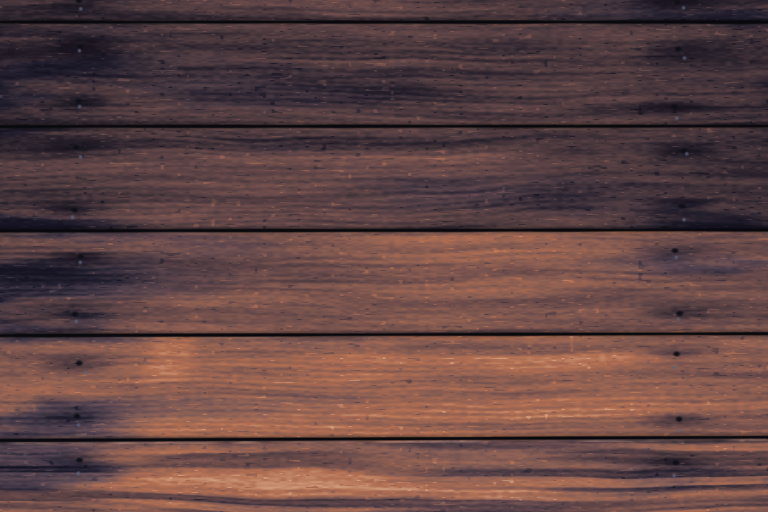
This texture is drawn by a Shadertoy shader. Its source:

```glsl
// Weathered hardwood planks: dark boards above, sunlit orange below, with seams and nails.

float hash(vec2 p) {
    vec3 q = fract(vec3(p.xyx) * 0.1031);
    q += dot(q, q.yzx + 33.33);
    return fract((q.x + q.y) * q.z);
}

float noise(vec2 p) {
    vec2 i = floor(p), f = fract(p);
    f = f * f * (3.0 - 2.0 * f);
    return mix(mix(hash(i), hash(i + vec2(1, 0)), f.x),
               mix(hash(i + vec2(0, 1)), hash(i + vec2(1, 1)), f.x), f.y);
}

float fbm(vec2 p) {
    float sum = 0.0, amp = 0.5;
    for (int i = 0; i < 4; i++) {
        sum += amp * noise(p);
        p = p * 2.03 + 17.0;
        amp *= 0.5;
    }
    return sum / 0.9375;
}

// Wood colour for a tone running from 0 (charred) to 5 (bleached)
vec3 woodColor(float tone) {
    vec3 c = mix(vec3(0.10, 0.08, 0.12), vec3(0.16, 0.13, 0.17), clamp(tone + 1.0, 0.0, 1.0));
    c = mix(c, vec3(0.29, 0.22, 0.24), clamp(tone, 0.0, 1.0));
    c = mix(c, vec3(0.41, 0.29, 0.29), clamp(tone - 1.0, 0.0, 1.0));
    c = mix(c, vec3(0.55, 0.37, 0.32), clamp(tone - 2.0, 0.0, 1.0));
    c = mix(c, vec3(0.69, 0.43, 0.32), clamp(tone - 3.0, 0.0, 1.0));
    return mix(c, vec3(0.81, 0.60, 0.48), clamp(tone - 4.0, 0.0, 1.0));
}

void mainImage(out vec4 fragColor, in vec2 fragCoord) {
    float px = 1.0 / iResolution.y;
    vec2 p = fragCoord * px;
    float aspect = iResolution.x * px;
    float u = p.x / aspect;

    // Boards: the lower seams tilt slightly
    float pitch = 0.2035;
    float level = (p.y - 0.143 - 0.009 * (u - 0.5) * (1.0 - p.y) * (1.0 - p.y)) / pitch + 1.0;
    float row = floor(level), v = fract(level);
    float bottom = 1.0 - step(0.5, row);
    vec2 seed = vec2(row * 37.3, row * 71.7);

    // Grain bends in long waves, differently on each board
    float bend = fbm(vec2(p.x * 1.7, p.y * 5.0) + seed) - 0.5;
    vec2 g = vec2(p.x, p.y + 0.045 * bend) + seed;
    float streaks = fbm(g * vec2(1.8, 32.0)) - 0.5;
    float fibres = noise(g * vec2(5.0, 150.0)) - 0.5;
    float pores = noise(p * vec2(85.0, 290.0)) - 0.5;
    float rings = 0.5 + 0.5 * cos(g.y * 560.0 + 5.0 * noise(g * vec2(2.0, 14.0)));

    // Base tone, lighter toward the lower boards
    float tone = 1.75 + 1.75 * smoothstep(2.6, 0.9, row) - 0.2 * step(2.5, row);
    tone += 0.6 * (1.0 - abs(sign(row - 2.0))) * smoothstep(0.38, 0.62, u + 0.2 * bend);
    tone += 2.3 * streaks + 1.1 * fibres + 0.7 * pores;
    tone += 0.5 * (rings - 0.5) * smoothstep(0.35, 0.65, noise(g * vec2(1.5, 9.0)));

    // Broad ribbed grain on the lowest board
    float ribs = noise(g * vec2(2.2, 75.0));
    tone += bottom * (0.45 - 1.9 * smoothstep(0.5, 0.8, ribs));

    // Damp blotches, and weathering toward the board ends
    float damp = smoothstep(0.52, 0.75, fbm(p * vec2(2.0, 13.0) + seed.yx));
    float ends = smoothstep(0.24, 0.04, u) + smoothstep(0.76, 0.97, u);
    float stain = damp * (0.45 + 0.9 * ends);
    tone -= 1.3 * stain + 0.4 * ends;

    // Pale diagonal scuff on the second board
    float scuff = smoothstep(0.045, 0.01, abs(u - 0.215 - 0.04 * (v - 0.6)));
    tone += 0.8 * scuff * smoothstep(0.3, 0.8, v) * (1.0 - abs(sign(row - 1.0)));

    // Sparse light scratches and dark pits
    float fleck = noise(p * vec2(60.0, 210.0) + 90.0);
    tone += 0.9 * smoothstep(0.86, 0.97, fleck) - 0.9 * smoothstep(0.14, 0.03, fleck);

    // Nail pairs: near both ends and both edges of every board
    float holes = 0.0, heads = 0.0;
    for (int i = 0; i < 4; i++) {
        vec2 side = vec2(i % 2, i / 2);
        vec2 id = side + seed + 5.0;
        vec2 nail = vec2(mix(0.1, 0.885, side.x) * aspect, (row - 1.0 + mix(0.22, 0.77, side.y)) * pitch + 0.143);
        nail += (vec2(hash(id), hash(id + 9.0)) - 0.5) * vec2(0.02, 0.018);
        vec2 d = p - nail;
        vec2 e = d - vec2(0.022 * (hash(id + 3.0) - 0.3), -0.022 * hash(id + 6.0) - 0.006);
        holes = max(holes, smoothstep(0.0055 + px, 0.0035 - px, length(d * vec2(0.75, 1.0))));
        heads = max(heads, smoothstep(0.004 + px, 0.0025 - px, length(e)));
        tone -= 1.5 * exp(-dot(d * vec2(16.0, 65.0), d * vec2(16.0, 65.0))) * (0.5 + noise(g * vec2(8.0, 70.0)));
    }

    // Light falls off toward the upper corners
    vec2 c = vec2(u - 0.5, p.y - 0.45);
    tone -= 1.3 * dot(c, c);
    vec3 col = woodColor(tone);
    col = mix(col, col * vec3(0.78, 0.92, 1.15), clamp(stain, 0.0, 1.0) * 0.7);
    col = mix(col, vec3(0.06, 0.06, 0.09), holes);
    col = mix(col, vec3(0.36, 0.39, 0.49), heads * 0.75);

    // Seams: dark gap with a worn bright edge just below it
    float fromSeam = (level - floor(level + 0.5)) * pitch;
    float worn = smoothstep(0.004, 0.001, abs(fromSeam + 0.0055));
    col += vec3(0.20, 0.16, 0.13) * worn * noise(vec2(p.x * 25.0, row)) * mix(0.5, 1.3, bottom);
    col *= 1.0 - 0.35 * smoothstep(0.012, 0.0, abs(fromSeam));
    float gap = 0.0022 + 0.0012 * noise(vec2(p.x * 9.0, floor(level + 0.5) * 7.0));
    col = mix(col, vec3(0.035, 0.035, 0.05), smoothstep(gap + px, gap - px, abs(fromSeam)));

    fragColor = vec4(clamp(col, 0.0, 1.0), 1.0);
}
```
